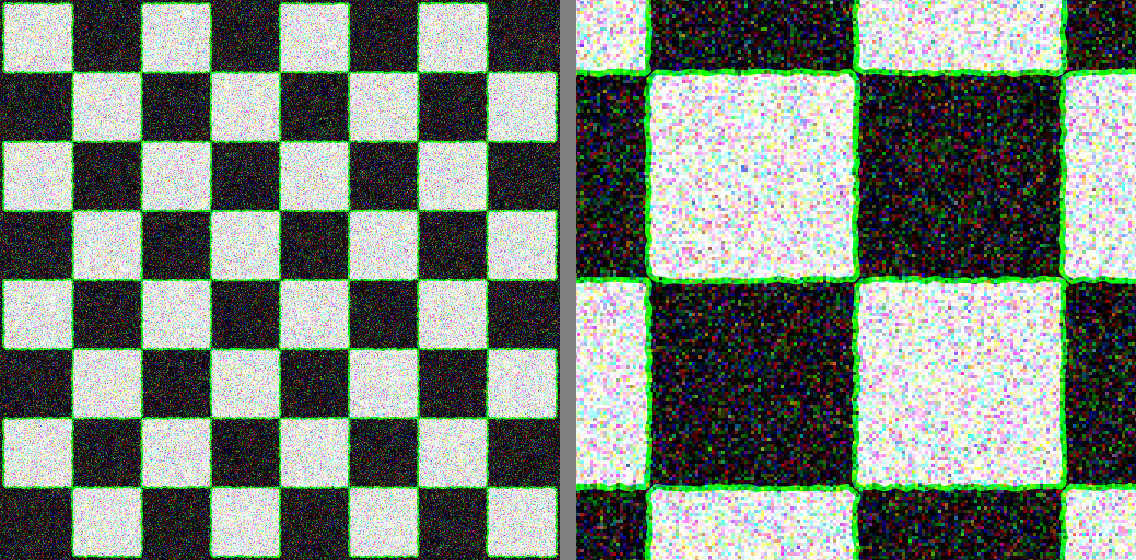
Left, the full canvas; right, a detail of the centre.
Give the GLSL for this pattern, as a WebGL 2 fragment shader.

```glsl
#version 300 es
precision highp float;

uniform vec2 u_resolution;
out vec4 outColor;

const float CELLS = 8.0;
const float MARGIN = 0.0059;
const float CORNER_RADIUS = 0.005;
const float LINE_WIDTH = 0.0034;
const float WOBBLE_FREQUENCY = 170.0;
const float WOBBLE_AMOUNT = 0.0022;
const float GRAIN_CELLS = 512.0;
const float GRAIN_SIGMA = 0.265;

const vec3 DARK = vec3(0.0);
const vec3 LIGHT = vec3(1.0);
const vec3 OUTLINE = vec3(0.02, 0.96, 0.02);

// Integer hash giving three values from 0 to 1
vec3 hash3(ivec2 cell, uint seed) {
    uvec3 v = uvec3(uint(cell.x), uint(cell.y), seed);
    v = v * 1664525u + 1013904223u;
    v.x += v.y * v.z;
    v.y += v.z * v.x;
    v.z += v.x * v.y;
    v ^= v >> 16u;
    v.x += v.y * v.z;
    v.y += v.z * v.x;
    v.z += v.x * v.y;
    return vec3(v >> 8u) / 16777216.0;
}

// Smooth two-component noise, centred on zero
vec2 smoothNoise(vec2 p, uint seed) {
    ivec2 cell = ivec2(floor(p));
    vec2 f = fract(p);
    f = f * f * (3.0 - 2.0 * f);
    vec2 low = mix(hash3(cell, seed).xy, hash3(cell + ivec2(1, 0), seed).xy, f.x);
    vec2 high = mix(hash3(cell + ivec2(0, 1), seed).xy, hash3(cell + ivec2(1), seed).xy, f.x);
    return mix(low, high, f.y) - 0.5;
}

// Roughly normal grain, independent in each colour channel
vec3 gaussianGrain(ivec2 cell, float sigma) {
    vec3 sum = vec3(0.0);
    for (uint i = 0u; i < 4u; i++) {
        sum += hash3(cell, 11u + i);
    }
    return (sum - 2.0) * sqrt(3.0) * sigma;
}

float roundedBox(vec2 p, float halfSize, float radius) {
    vec2 q = abs(p) - halfSize + radius;
    return length(max(q, 0.0)) + min(max(q.x, q.y), 0.0) - radius;
}

// Signed distance to the nearest light square of the board
float boardDistance(vec2 p, float cells, float margin, float radius) {
    float size = (1.0 - 2.0 * margin) / cells;
    vec2 home = floor((p - margin) / size);
    float nearest = 1.0;
    for (int j = -1; j <= 1; j++) {
        for (int i = -1; i <= 1; i++) {
            vec2 cell = home + vec2(i, j);
            bool inside = all(greaterThanEqual(cell, vec2(0.0))) && all(lessThan(cell, vec2(cells)));
            bool isLight = mod(cell.x + cell.y, 2.0) > 0.5;
            if (inside && isLight) {
                vec2 center = margin + (cell + 0.5) * size;
                nearest = min(nearest, roundedBox(p - center, 0.5 * size, radius));
            }
        }
    }
    return nearest;
}

// Antialiased coverage of the region where d is negative
float coverage(float d, float pixel) {
    return clamp(0.5 - d / pixel, 0.0, 1.0);
}

void main() {
    float side = min(u_resolution.x, u_resolution.y);
    vec2 uv = (gl_FragCoord.xy - 0.5 * (u_resolution - side)) / side;
    float pixel = 1.0 / side;

    // Slightly ragged square edges
    vec2 warped = uv + WOBBLE_AMOUNT * smoothNoise(uv * WOBBLE_FREQUENCY, 3u);
    float d = boardDistance(warped, CELLS, MARGIN, CORNER_RADIUS);

    // Squares and their outlines
    vec3 color = mix(DARK, LIGHT, coverage(d, pixel));
    color = mix(color, OUTLINE, coverage(abs(d) - 0.5 * LINE_WIDTH, pixel));

    // Coloured grain, clipped to the displayable range
    color += gaussianGrain(ivec2(floor(uv * GRAIN_CELLS)), GRAIN_SIGMA);
    outColor = vec4(clamp(color, 0.0, 1.0), 1.0);
}
```
